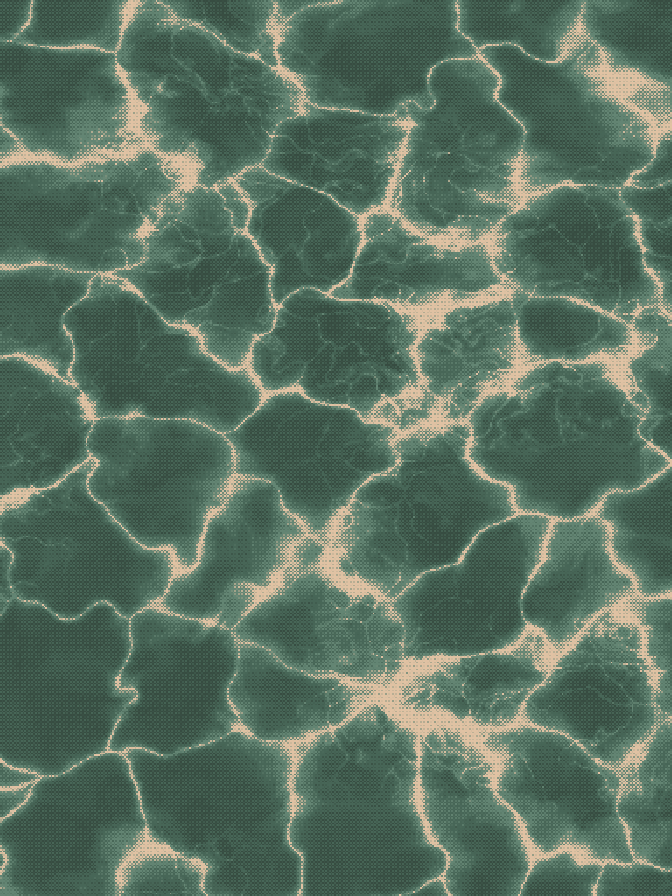
Write a Shadertoy shader that draws this texture.

```glsl
const vec3 DEEP  = vec3(0.215, 0.300, 0.255);
const vec3 GREEN = vec3(0.280, 0.400, 0.340);
const vec3 LIGHT = vec3(0.390, 0.520, 0.450);
const vec3 PEACH = vec3(0.880, 0.760, 0.640);
const float CELLS = 5.0;         // caustic cells across the width
const float JITTER = 0.9;
const float GRAIN = 384.0;       // dither dots across the width
const float DOT_SOFTNESS = 0.38;
const float BASE_LEVEL = -0.05;
const float HALO_GAIN = 1.75;
const float CORE_GAIN = 1.45;
const float RIPPLE_GAIN = 1.5;

vec2 hash2(vec2 p) {
    vec3 q = fract(p.xyx * vec3(0.1031, 0.1030, 0.0973));
    q += dot(q, q.yzx + 33.33);
    return fract((q.xx + q.yz) * q.zy);
}

float noise(vec2 p) {
    vec2 i = floor(p), f = fract(p);
    f = f * f * (3.0 - 2.0 * f);
    float low = mix(hash2(i).x, hash2(i + vec2(1, 0)).x, f.x);
    float high = mix(hash2(i + vec2(0, 1)).x, hash2(i + vec2(1, 1)).x, f.x);
    return mix(low, high, f.y);
}

float fbm(vec2 p) {
    float sum = 0.0, gain = 0.53;
    for (int i = 0; i < 4; i++) {
        sum += gain * noise(p);
        p = mat2(1.6, 1.2, -1.2, 1.6) * p + 17.3;
        gain *= 0.5;
    }
    return sum;
}

vec2 warp(vec2 p, float amount) {
    return p + amount * (vec2(fbm(p + 41.0), fbm(p + 83.0)) - 0.5);
}

// Distance to the cell border, with rounded corners
float cellEdge(vec2 p) {
    vec2 home = floor(p);
    vec3 nearest = vec3(9.0);
    for (int y = -2; y <= 2; y++)
    for (int x = -2; x <= 2; x++) {
        vec2 cell = home + vec2(x, y);
        vec2 site = cell + 0.5 + JITTER * (hash2(cell + 60.0) - 0.5);
        float d = length(site - p);
        if (d < nearest.x) nearest = vec3(d, nearest.xy);
        else if (d < nearest.y) nearest = vec3(nearest.x, d, nearest.y);
        else nearest.z = min(nearest.z, d);
    }
    vec2 gap = max(nearest.yz - nearest.x, 0.0001);
    return 2.0 / (1.0 / gap.x + 1.0 / gap.y);
}

// Brightness of the water, from 0 (deep) to 3 (sunlit)
float waterLevel(vec2 uv) {
    vec2 p = CELLS * vec2(uv.x, uv.y * (1.0 + 0.12 * uv.y)) + 20.0;
    vec2 q = warp(p * 0.9, 0.9) / 0.9;
    q += 0.16 * (vec2(noise(p * 4.0), noise(p * 4.0 + 31.0)) - 0.5);
    float edge = cellEdge(q);
    float spread = smoothstep(0.25, 0.75, noise(p * 0.85 + 7.0));
    float silk = fbm(warp(p * 2.2, 2.5) * vec2(1.0, 1.6));

    // Bright network and its translucent fringe
    float core = exp(-edge / mix(0.035, 0.15, spread * spread));
    float width = mix(0.13, 0.46, spread) * (0.65 + 0.7 * silk);
    float halo = exp(-pow(edge / width, 2.0));

    // Folded filaments, most of them toward the upper right
    float place = noise(p * 0.7 + 53.0) + 0.22 * (uv.x + uv.y - 1.2);
    float patchMask = smoothstep(0.4, 0.72, place);
    vec2 fold = warp(p * 1.5, 2.2);
    float ridge = 1.0 - abs(2.0 * fbm(fold * vec2(1.2, 2.0)) - 1.0);
    float filament = pow(ridge, 14.0) * smoothstep(0.35, 0.6, silk);
    float thread = exp(-cellEdge(fold * 1.25) / 0.05);
    float ripple = patchMask * (0.55 * filament + 0.7 * thread);

    // Faint veils inside the dark cells
    float veil = 0.75 * silk + 0.35 * smoothstep(0.5, 0.75, fbm(p * 1.1 + 9.0));
    float level = BASE_LEVEL + veil + HALO_GAIN * halo * (0.3 + silk);
    level += CORE_GAIN * core * (0.55 + 0.7 * noise(p * 2.0 + 3.0));
    return level + RIPPLE_GAIN * ripple + 0.12 * thread;
}

// Ordered dither thresholds
float bayer2(vec2 a) {
    a = floor(a);
    return fract(a.x * 0.5 + a.y * a.y * 0.75);
}

float bayer4(vec2 a) {
    return bayer2(a * 0.5) * 0.25 + bayer2(a);
}

vec3 palette(float stepIndex) {
    if (stepIndex < 0.5) return DEEP;
    if (stepIndex < 1.5) return GREEN;
    return stepIndex < 2.5 ? LIGHT : PEACH;
}

void mainImage(out vec4 fragColor, in vec2 fragCoord) {
    vec2 uv = fragCoord / iResolution.x;
    vec2 dotCell = floor(uv * GRAIN);
    float level = clamp(waterLevel((dotCell + 0.5) / GRAIN), 0.0, 2.999);

    // Blend neighbouring palette steps through soft dither dots
    float threshold = bayer4(dotCell) + 0.03;
    threshold += 0.16 * (hash2(dotCell + 5.0).x - 0.5);
    float stepIndex = floor(level);
    float blend = smoothstep(-DOT_SOFTNESS, DOT_SOFTNESS, fract(level) - threshold);
    vec3 color = mix(palette(stepIndex), palette(stepIndex + 1.0), blend);
    fragColor = vec4(color, 1.0);
}
```
